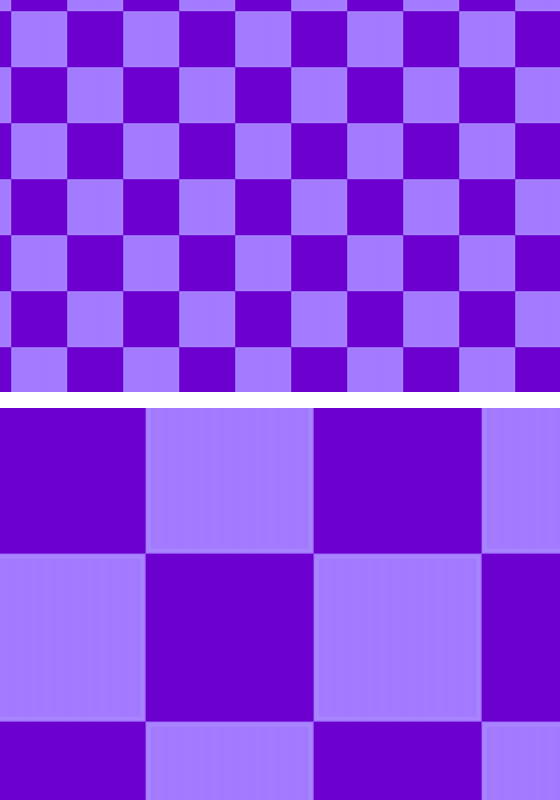
Top: the whole. Bottom: its middle third, enlarged.
Write a Shadertoy shader that draws this pattern.

```glsl
// Two-tone violet checkerboard, ten squares wide, with a faint pale rim and grain.
const float CELLS_ACROSS = 10.0;
const vec2 BOARD_OFFSET = vec2(0.2);      // first corner, in cells from the top left
const vec3 DEEP_VIOLET = vec3(0.42, 0.0, 0.81);
const vec3 LAVENDER = vec3(0.64, 0.48, 1.0);
const vec3 PALE_RIM = vec3(0.66, 0.52, 1.0);

// Signed distance to the nearest grid line per axis; the sign flips each cell.
vec2 gridDistance(vec2 p) {
    return 0.5 - abs(mod(p + 0.5, 2.0) - 1.0);
}

// Antialiased checker coverage: 1 on light squares, 0 on dark ones.
float checker(vec2 edge, float pixel) {
    vec2 side = clamp(2.0 * edge / pixel, -1.0, 1.0);
    return 0.5 + 0.5 * side.x * side.y;
}

// Soft-edged band between two distances.
float band(float d, float inner, float outer, float blur) {
    return smoothstep(inner - blur, inner + blur, d)
         * (1.0 - smoothstep(outer - blur, outer + blur, d));
}

// Fine vertical ripple, centred on zero.
float grain(float x, float linesPerCell) {
    return cos(6.2832 * linesPerCell * x);
}

void mainImage(out vec4 fragColor, in vec2 fragCoord) {
    // Cell coordinates, anchored to the top left corner
    float pixel = CELLS_ACROSS / iResolution.x;
    vec2 fromTop = vec2(fragCoord.x, iResolution.y - fragCoord.y);
    vec2 p = fromTop * pixel - BOARD_OFFSET;

    vec2 edge = gridDistance(p);
    float light = checker(edge, pixel);

    // Light squares: subtle ripple and a thin brighter border
    float border = min(abs(edge.x), abs(edge.y));
    float rim = band(border, 0.01, 0.03, 0.25 * pixel);
    vec3 lightColor = LAVENDER + 0.003 * grain(p.x, 12.0);
    lightColor = mix(lightColor, PALE_RIM, rim);

    fragColor = vec4(mix(DEEP_VIOLET, lightColor, light), 1.0);
}
```
